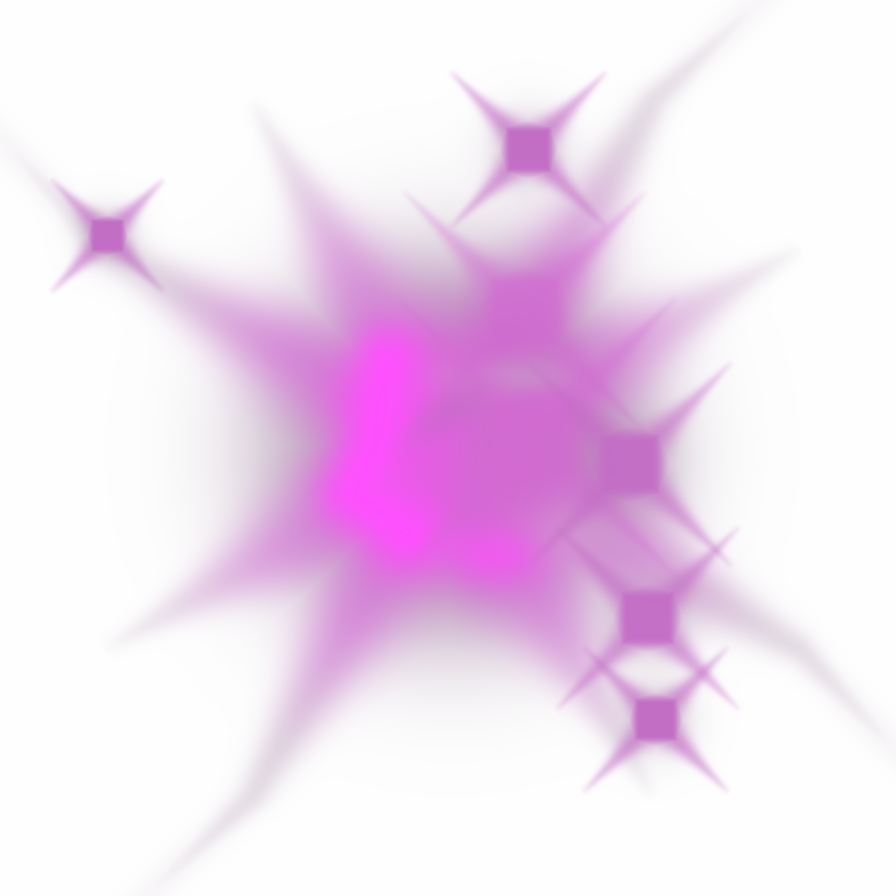
Write a WebGL 1 fragment shader that draws this background.

```glsl
precision highp float;
// Soft magenta starburst on white with four-pointed sparkles around it.
// Tapered arms repeat by quarter turns over a grey halo; a glowing ridge
// lights the left of the core and translucent sparkles dull its right.

uniform vec2 u_resolution;

const vec3 PAPER = vec3(0.995);
const vec3 HALO_GREY = vec3(0.63, 0.54, 0.63);
const vec3 ARM_GREY = vec3(0.77, 0.70, 0.77);
const vec3 ORCHID = vec3(0.83, 0.46, 0.84);
const vec3 MAGENTA = vec3(0.93, 0.34, 0.92);
const vec3 HOT_PINK = vec3(1.0, 0.31, 1.0);
const vec3 PLUM = vec3(0.76, 0.43, 0.77);
const vec3 ROSE = vec3(0.83, 0.41, 0.83);
const vec3 MIST = vec3(0.82, 0.62, 0.82);

const vec2 CENTER = vec2(0.505, 0.499);
const float HALO_RADIUS = 0.22;
const vec2 SHORT_DIR = vec2(0.866, 0.5);
const vec2 LONG_DIR = vec2(0.5, 0.866);
const float SHORT_REACH = 0.45;
const float LONG_REACH = 0.61;
const float TAIL_START = 0.45;
const float TAIL_BEND = 0.3;
const int SPARKLES = 7;

float glow(vec2 d, vec2 size) {
  d /= size;
  return exp(-dot(d, d));
}

float segmentDistance(vec2 p, vec2 a, vec2 b) {
  vec2 ab = b - a;
  return length(p - a - ab * clamp(dot(p - a, ab) / dot(ab, ab), 0.0, 1.0));
}

// Tapered soft ray; x is its coverage, bend turns the far tail
float arm(vec2 d, vec2 dir, float reach, float width, float taper, float bend) {
  float along = dot(d, dir);
  float across = dir.x * d.y - dir.y * d.x + bend * max(along - TAIL_START, 0.0);
  float left = clamp(1.0 - along / reach, 0.0, 1.0);
  float w = width * pow(left, taper) + 0.009;
  float side = across / w;
  float body = exp(-side * side) * pow(left, 0.65);
  float tailSide = across / 0.017;
  float tail = exp(-tailSide * tailSide) * (1.0 - smoothstep(0.4, 0.8, along));
  tail *= 0.2 * step(0.001, bend);
  return max(body, tail) * smoothstep(-0.12, 0.02, along);
}

// Soft square with a spike on every corner
float sparkle(vec2 d, float h) {
  vec2 q = abs(d);
  float box = 1.0 - smoothstep(0.65 * h, 1.3 * h, max(q.x, q.y));
  float along = (q.x + q.y) * 0.7071;
  float across = abs(q.x - q.y) * 0.7071;
  float left = clamp(1.0 - along / (4.3 * h), 0.0, 1.0);
  float side = across / (0.75 * h * left * left + 0.004);
  float spike = exp(-side * side) * pow(left, 0.6) * 0.85;
  return max(box, spike);
}

void main() {
  vec2 p = gl_FragCoord.xy / u_resolution;
  vec2 d = p - CENTER;
  float r = length(d);

  // Halo
  vec3 col = mix(PAPER, HALO_GREY, 0.9 * exp(-pow(r / HALO_RADIUS, 3.2)));

  // Burst: a short and a long arm in each quarter turn
  float burst = 0.95 * exp(-pow(r / 0.145, 4.0));
  vec2 q = d;
  for (int i = 0; i < 4; i++) {
    burst = max(burst, arm(q, SHORT_DIR, SHORT_REACH, 0.115, 1.5, 0.0));
    burst = max(burst, arm(q, LONG_DIR, LONG_REACH, 0.092, 1.7, TAIL_BEND));
    q = vec2(-q.y, q.x);
  }
  vec3 ink = mix(MAGENTA, ORCHID, smoothstep(0.09, 0.2, r));
  ink = mix(ink, ARM_GREY, smoothstep(0.2, 0.43, r));
  col = mix(col, ink, burst);

  // Dulled right half with pale veils
  float dull = smoothstep(0.43, 0.55, p.x) * exp(-pow(r / 0.17, 4.0));
  col = mix(col, ROSE, 0.8 * dull);
  col = mix(col, MIST, 0.65 * glow(p - vec2(0.575, 0.578), vec2(0.08, 0.024)));
  col = mix(col, MIST, 0.75 * glow(p - vec2(0.655, 0.405), vec2(0.065, 0.04)));
  float streak = segmentDistance(p, vec2(0.445, 0.505), vec2(0.53, 0.56)) / 0.018;
  col = mix(col, PLUM, 0.5 * exp(-streak * streak));

  // Bright ridge and lower spot
  float ridge = min(segmentDistance(p, vec2(0.432, 0.595), vec2(0.422, 0.51)),
                    segmentDistance(p, vec2(0.422, 0.51), vec2(0.395, 0.45)));
  ridge = min(ridge, segmentDistance(p, vec2(0.395, 0.45), vec2(0.455, 0.405)));
  ridge /= 0.038;
  col = mix(col, HOT_PINK, 0.95 * exp(-ridge * ridge));
  col = mix(col, HOT_PINK, 0.6 * glow(p - vec2(0.55, 0.38), vec2(0.055, 0.03)));

  // Sparkles: centre, half size, rosiness
  vec4 spark[SPARKLES];
  spark[0] = vec4(0.590, 0.833, 0.029, 0.0);
  spark[1] = vec4(0.120, 0.737, 0.021, 0.0);
  spark[2] = vec4(0.586, 0.651, 0.045, 0.9);
  spark[3] = vec4(0.599, 0.512, 0.052, 1.0);
  spark[4] = vec4(0.703, 0.482, 0.038, 0.1);
  spark[5] = vec4(0.723, 0.310, 0.034, 0.1);
  spark[6] = vec4(0.732, 0.197, 0.027, 0.0);
  for (int i = 0; i < SPARKLES; i++) {
    vec4 s = spark[i];
    vec2 o = p - s.xy;
    float fade = 1.0 - 0.3 * s.w;
    col = mix(col, HALO_GREY, 0.35 * fade * glow(o, vec2(1.5 * s.z)));
    col = mix(col, mix(PLUM, ROSE, s.w), fade * sparkle(o, s.z));
  }

  gl_FragColor = vec4(col, 1.0);
}
```
